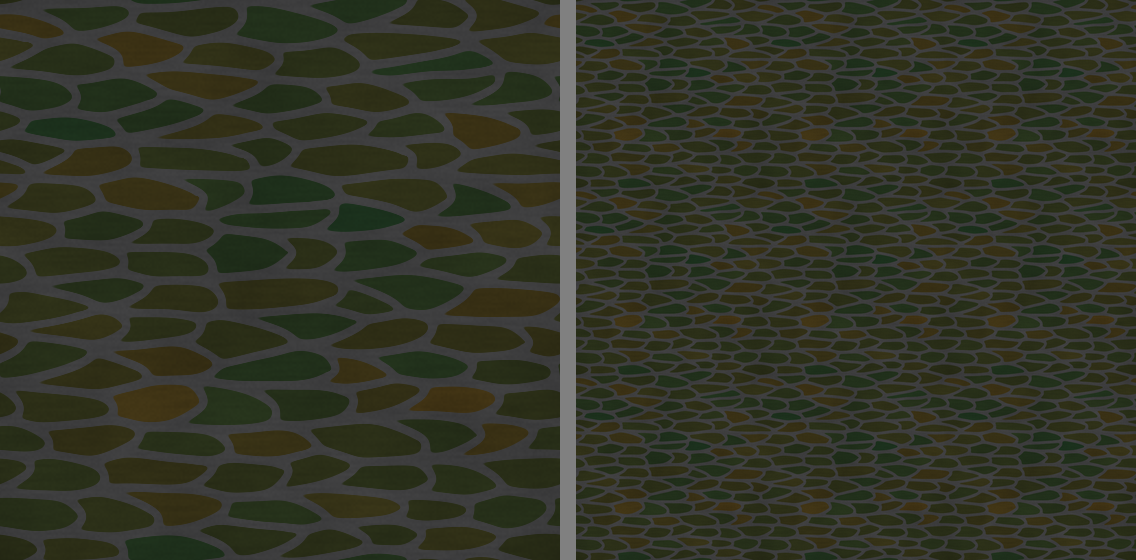
Left: one tile. Right: repeated 3 by 3.
Write a three.js fragment shader that draws this pattern.

```glsl
// Draws a seamless hide of green to brown scales pointing right, set in dark grey grout.
varying vec2 vUv;

const vec2 GRID = vec2(7.0, 16.0);   // scales across and up, rows must be even
const float LEAN = 0.6;              // how far each scale trails to the left
const float JITTER = 0.74;
const float HALF_GAP = 0.0076;
const float ROUNDING = 0.004;
const float EDGE_BLUR = 0.001;

const vec3 GREEN = vec3(0.105, 0.195, 0.115);
const vec3 OLIVE = vec3(0.165, 0.180, 0.090);
const vec3 BROWN = vec3(0.250, 0.195, 0.075);
const vec3 GROUT = vec3(0.240, 0.240, 0.243);

float hash(vec2 p) {
  return fract(sin(dot(p, vec2(127.1, 311.7))) * 43758.5453);
}

vec2 wrapCell(vec2 cell, vec2 period) {
  return floor(mod(cell + 0.5, period));
}

// Value noise that repeats after a whole number of cells
float noise(vec2 uv, vec2 period) {
  vec2 p = uv * period;
  vec2 i = floor(p);
  vec2 f = fract(p);
  f = f * f * (3.0 - 2.0 * f);
  float a = hash(wrapCell(i, period));
  float b = hash(wrapCell(i + vec2(1.0, 0.0), period));
  float c = hash(wrapCell(i + vec2(0.0, 1.0), period));
  float d = hash(wrapCell(i + vec2(1.0, 1.0), period));
  return mix(mix(a, b, f.x), mix(c, d, f.x), f.y);
}

// Vector from the jittered, staggered site of a cell to the point
vec2 fromSite(vec2 point, vec2 cell) {
  vec2 id = wrapCell(cell, GRID);
  vec2 jitter = vec2(hash(id + 3.7), hash(id + 19.3)) - 0.5;
  float stagger = 0.5 * mod(id.y, 2.0) - 0.25;
  return point - cell - 0.5 - vec2(stagger, 0.0) - JITTER * jitter;
}

// Distance that grows faster to the right, giving blunt right ends
float leaningDistance(vec2 d) {
  return length(d) + LEAN * d.x;
}

// Returns the id of the enclosing scale and the rounded distance to its border
vec3 scales(vec2 point) {
  vec2 base = floor(point);
  vec2 nearest = base;
  vec2 nearestDir = vec2(1.0, 0.0);
  float nearestDist = 100.0;
  for (int y = -2; y <= 2; y++) {
    for (int x = -2; x <= 3; x++) {
      vec2 cell = base + vec2(float(x), float(y));
      vec2 d = fromSite(point, cell);
      float dist = leaningDistance(d);
      if (dist < nearestDist) {
        nearestDist = dist;
        nearest = cell;
        nearestDir = d / max(length(d), 0.0001);
      }
    }
  }

  // Smooth minimum over the distances to all neighbouring borders
  float sum = 0.0;
  for (int y = -2; y <= 2; y++) {
    for (int x = -2; x <= 3; x++) {
      vec2 cell = base + vec2(float(x), float(y));
      if (any(notEqual(cell, nearest))) {
        vec2 d = fromSite(point, cell);
        vec2 dir = d / max(length(d), 0.0001);
        float slope = length((nearestDir - dir) * GRID);
        float border = (leaningDistance(d) - nearestDist) / max(slope, 0.01);
        sum += exp(-border / ROUNDING);
      }
    }
  }
  return vec3(wrapCell(nearest, GRID), -ROUNDING * log(max(sum, 1e-9)));
}

vec3 scaleColor(vec2 id) {
  float hue = 0.5 * (hash(id + 41.2) + hash(id + 67.9));
  vec3 color = mix(GREEN, OLIVE, smoothstep(0.0, 0.5, hue));
  color = mix(color, BROWN, clamp(2.0 * hue - 1.0, 0.0, 1.0));
  return color * (0.96 + 0.08 * hash(id + 88.1));
}

// Soft blotches, horizontal fibres and fine grain, around 1
float weathering(vec2 uv) {
  float blotch = 0.6 * noise(uv, vec2(9.0)) + 0.4 * noise(uv, vec2(23.0));
  float fibre = noise(uv, vec2(24.0, 190.0));
  float grain = noise(uv, vec2(256.0));
  return 1.0 + 0.15 * (blotch - 0.5) + 0.07 * (fibre - 0.5) + 0.06 * (grain - 0.5);
}

void main() {
  // Slight wobble of the outlines
  vec2 wobble = vec2(noise(vUv, vec2(11.0)), noise(vUv, vec2(13.0))) - 0.5;
  vec3 hit = scales((vUv + 0.007 * wobble) * GRID);

  float inside = smoothstep(HALF_GAP - EDGE_BLUR, HALF_GAP + EDGE_BLUR, hit.z);
  vec3 color = mix(GROUT, scaleColor(hit.xy), inside);
  gl_FragColor = vec4(color * weathering(vUv), 1.0);
}
```
